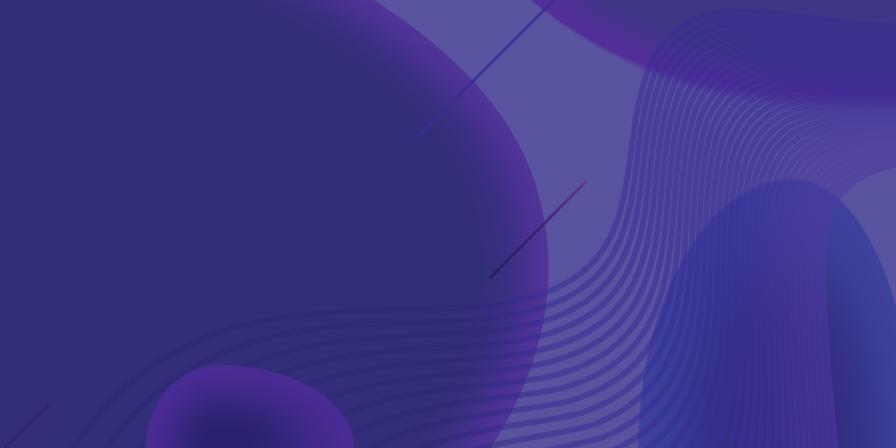
This background is drawn by a Shadertoy shader. Its source:

```glsl
const vec3 BACKDROP = vec3(0.345, 0.325, 0.62);
const vec3 INDIGO = vec3(0.20, 0.18, 0.48);
const vec3 VIOLET = vec3(0.315, 0.20, 0.60);
const vec3 CANOPY = vec3(0.245, 0.215, 0.52);
const vec3 HILL_CORE = vec3(0.20, 0.18, 0.51);
const vec3 HILL_RIM = vec3(0.24, 0.255, 0.61);
const vec3 MOUND_CORE = vec3(0.165, 0.135, 0.44);
const vec3 MOUND_RIM = vec3(0.285, 0.17, 0.58);
const vec3 STROKE_DARK = vec3(0.15, 0.13, 0.41);
const vec3 STROKE_BLUE = vec3(0.21, 0.17, 0.58);
const vec3 STROKE_VIOLET = vec3(0.31, 0.22, 0.63);
const vec3 ROD_BLUE = vec3(0.21, 0.18, 0.57);
const vec3 ROD_DARK = vec3(0.16, 0.12, 0.41);
const vec3 ROD_PLUM = vec3(0.39, 0.21, 0.55);
const float LINE_COUNT = 32.0;
const float STROKE_WIDTH = 0.013;
const float STROKE_ALPHA = 0.52;
const float ROD_WIDTH = 0.006;
const int RULINGS = 48;

float cross2(vec2 a, vec2 b) { return a.x * b.y - a.y * b.x; }

// Coverage of the inside of a signed distance
float fill(float d, float soft) { return 1.0 - smoothstep(-soft, soft, d); }

vec2 bezier(vec2 a, vec2 b, vec2 c, vec2 d, float u) {
    float v = 1.0 - u;
    return v * v * v * a + 3.0 * v * u * (v * b + u * c) + u * u * u * d;
}

// Boundary curves of the ribbon, s from 0 to 3
vec2 outerCurve(float s) {
    vec2 j1 = vec2(1.042, 0.315), j2 = vec2(1.458, 0.87);
    if (s < 1.0) return bezier(vec2(0.15, -0.02), vec2(0.39, 0.362), vec2(0.755, 0.292), j1, s);
    if (s < 2.0) return bezier(j1, vec2(1.497, 0.341), vec2(1.354, 0.648), j2, s - 1.0);
    return bezier(j2, vec2(1.576, 1.065), vec2(1.797, 0.922), vec2(2.083, 0.943), s - 2.0);
}

vec2 innerCurve(float s) {
    vec2 j1 = vec2(1.914, -0.536), j2 = vec2(1.839, 0.414);
    if (s < 1.0) return bezier(vec2(1.94, -0.875), vec2(1.93, -0.75), vec2(1.92, -0.64), j1, s);
    if (s < 2.0) return bezier(j1, vec2(1.90, -0.25), vec2(1.835, 0.17), j2, s - 1.0);
    return bezier(j2, vec2(1.833, 0.557), vec2(1.888, 0.63), vec2(2.083, 0.643), s - 2.0);
}

// Lines blended between the two curves: x = coverage, y = blend position
vec2 ribbon(vec2 p, float px) {
    vec2 result = vec2(0.0);
    float stepS = 3.0 / float(RULINGS);
    vec2 a0 = outerCurve(0.0), b0 = innerCurve(0.0);
    float f0 = cross2(b0 - a0, p - a0);
    for (int i = 1; i <= RULINGS; i++) {
        float s1 = float(i) * stepS;
        vec2 a1 = outerCurve(s1), b1 = innerCurve(s1);
        float f1 = cross2(b1 - a1, p - a1);
        if (f0 * f1 <= 0.0 && f0 != f1) {
            float s = s1 - stepS * f1 / (f1 - f0);
            vec2 a = outerCurve(s), chord = innerCurve(s) - a;
            float t = dot(p - a, chord) / dot(chord, chord);
            if (t > -0.03 && t < 1.03) {
                vec2 tangent = normalize(mix(a1 - a0, b1 - b0, t));
                float spacing = abs(cross2(chord, tangent)) / LINE_COUNT;
                float line = clamp(floor(t * LINE_COUNT + 0.5), 0.0, LINE_COUNT);
                float d = abs(t * LINE_COUNT - line) * spacing - 0.5 * STROKE_WIDTH;
                result = max(result, vec2(fill(d, px), t));
            }
        }
        a0 = a1; b0 = b1; f0 = f1;
    }
    return result;
}

// Lopsided half ellipse on the lower edge; 1 on its rim
float dome(vec2 p, float centre, float height, float left, float right) {
    float x = p.x - centre;
    return length(vec2(x / (x < 0.0 ? left : right), p.y / height));
}

// x = coverage, y = position along the rod
vec2 rod(vec2 p, vec2 a, vec2 b, float px) {
    float h = clamp(dot(p - a, b - a) / dot(b - a, b - a), 0.0, 1.0);
    return vec2(fill(length(p - mix(a, b, h)) - 0.5 * ROD_WIDTH, px), h);
}

void mainImage(out vec4 fragColor, in vec2 fragCoord) {
    vec2 p = fragCoord / iResolution.y;
    p.x *= 2.0 * iResolution.y / iResolution.x;
    float px = 1.0 / iResolution.y;
    vec3 color = BACKDROP;

    // Large body on the left with a glowing rim
    float rise = p.y - 0.4;
    float bend = 0.667 + 0.694 * max(rise, 0.2);
    float bodyDist = (p.x - 1.224 + rise * rise * bend) / length(vec2(1.0, 2.4 * rise * bend));
    vec3 body = mix(INDIGO, VIOLET, pow(smoothstep(-0.17, 0.01, bodyDist), 1.5));
    color = mix(color, body, fill(bodyDist, px));

    // Canopy at the upper right
    float reach = max(2.0 - p.x, 0.0) / 0.815;
    float canopyDist = (0.765 + 0.235 * pow(reach, 2.8) - p.y) / length(vec2(1.0, 0.807 * pow(reach, 1.8)));
    vec3 canopy = mix(CANOPY, VIOLET + vec3(0.01, -0.02, 0.0), smoothstep(-0.12, 0.0, canopyDist));
    float canopySoft = mix(0.004, 0.025, smoothstep(1.25, 1.8, p.x));
    color = mix(color, canopy, fill(canopyDist, canopySoft));

    // Hill at the lower right
    float hill = dome(p, 1.77, 0.6, 0.345, 0.27);
    color = mix(color, mix(HILL_CORE, HILL_RIM, smoothstep(0.35, 1.0, hill)), fill(hill - 1.0, 3.0 * px));

    // Ribbon of flowing lines
    vec2 wave = ribbon(p, px);
    vec3 stroke = mix(STROKE_DARK, STROKE_BLUE, smoothstep(0.95, 1.25, p.x));
    stroke = mix(stroke, STROKE_VIOLET, smoothstep(0.45, 0.95, wave.y) * smoothstep(1.35, 1.7, p.x));
    float alpha = STROKE_ALPHA * mix(0.6, 1.0, smoothstep(0.9, 1.25, p.x));
    color = mix(color, stroke, wave.x * alpha);

    // Mound at the lower left
    float mound = dome(p, 0.49, 0.185, 0.165, 0.3);
    color = mix(color, mix(MOUND_CORE, MOUND_RIM, smoothstep(0.2, 1.0, mound)), fill(mound - 1.0, 5.0 * px));

    // Diagonal rods
    vec2 upper = rod(p, vec2(0.934, 0.697), vec2(1.237, 1.0), px);
    vec2 middle = rod(p, vec2(1.094, 0.38), vec2(1.307, 0.594), px);
    vec2 corner = rod(p, vec2(0.01, 0.0), vec2(0.108, 0.096), px);
    color = mix(color, ROD_BLUE, upper.x * 0.9);
    color = mix(color, mix(ROD_DARK, ROD_PLUM, middle.y * middle.y), middle.x);
    color = mix(color, ROD_DARK, corner.x * 0.7);

    fragColor = vec4(color, 1.0);
}
```
